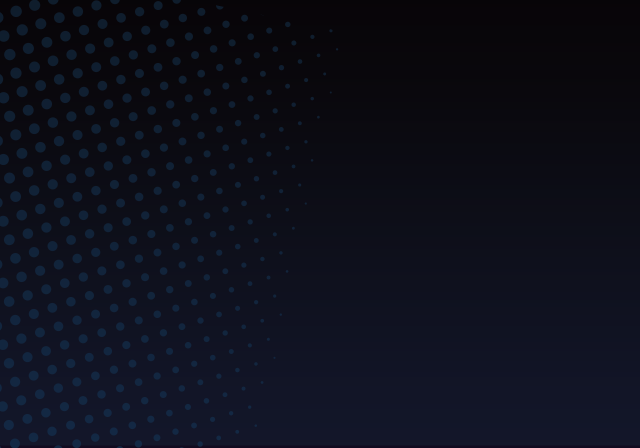
A Shadertoy shader for this background:

```glsl
// A near-black to navy vertical gradient with a tilted halftone dot screen
// on the left. Each dot sits on a rotated square lattice and its radius
// shrinks along a slanted axis until the pattern dies out near mid-canvas.

// Lengths are in canvas heights, measured from the top left corner.
const float PITCH       = 0.04358;             // lattice spacing
const float TILT        = 0.319;               // lattice rotation in radians
const vec2  ANCHOR      = vec2(0.0083, 0.0804); // centre of one dot
const float MAX_RADIUS  = 0.0130;
const float FADE_END    = 0.7950;              // where the radius reaches zero
const float FADE_SLANT  = 0.21;                // lean of the fading front
const float FADE_POWER  = 0.45;
const float FADE_CUTOFF = 0.0165;              // weaker dots are dropped
const float CLIP_SLOPE  = 0.21;                // slanted upper trim of the dots
const float CLIP_OFFSET = -0.0895;
const float STRIP       = 0.0056;              // thin band along the bottom

const vec3 SKY_TOP    = vec3(0.029, 0.018, 0.032);
const vec3 SKY_UPPER  = vec3(0.038, 0.031, 0.050);
const vec3 SKY_MIDDLE = vec3(0.053, 0.059, 0.101);
const vec3 SKY_LOWER  = vec3(0.069, 0.081, 0.150);
const vec3 SKY_BOTTOM = vec3(0.074, 0.089, 0.164);
const vec3 STRIP_TINT = vec3(0.065, 0.045, 0.125);
const vec3 DOT_TOP    = vec3(0.058, 0.112, 0.172);
const vec3 DOT_BOTTOM = vec3(0.076, 0.160, 0.270);

// Antialiased coverage of a shape from its signed distance.
float coverage(float dist, float pixel) {
    return clamp(0.5 - dist / pixel, 0.0, 1.0);
}

// Linear ramp from 0 at start to 1 at end, held beyond both.
float ramp(float start, float end, float t) {
    return clamp((t - start) / (end - start), 0.0, 1.0);
}

// Gradient that flattens at both ends; t runs from top (0) to bottom (1).
vec3 background(float t) {
    vec3 color = mix(SKY_TOP, SKY_UPPER, ramp(0.0, 0.20, t));
    color = mix(color, SKY_MIDDLE, ramp(0.20, 0.53, t));
    color = mix(color, SKY_LOWER, ramp(0.53, 0.85, t));
    return mix(color, SKY_BOTTOM, ramp(0.85, 1.0, t));
}

// Coverage of the halftone screen at point p.
float halftone(vec2 p, float pixel) {
    vec2 axisU = vec2(cos(TILT), -sin(TILT));
    vec2 axisV = vec2(sin(TILT), cos(TILT));

    // Nearest lattice point
    vec2 offset = p - ANCHOR;
    vec2 cell = round(vec2(dot(offset, axisU), dot(offset, axisV)) / PITCH);
    vec2 center = ANCHOR + PITCH * (cell.x * axisU + cell.y * axisV);

    // Radius from the slanted fade, evaluated at the dot centre
    float fade = 1.0 - (center.x + FADE_SLANT * center.y) / FADE_END;
    if (fade < FADE_CUTOFF) return 0.0;
    float radius = MAX_RADIUS * pow(min(fade, 1.0), FADE_POWER);

    float dotDist = length(p - center) - radius;
    float clipDist = CLIP_SLOPE * p.x + CLIP_OFFSET - p.y;
    return coverage(max(dotDist, clipDist), pixel);
}

void mainImage(out vec4 fragColor, in vec2 fragCoord) {
    float pixel = 1.0 / iResolution.y;
    vec2 p = vec2(fragCoord.x, iResolution.y - fragCoord.y) * pixel;

    // Gradient and bottom band
    vec3 color = background(p.y);
    color = mix(color, STRIP_TINT, coverage(1.0 - STRIP - p.y, pixel));

    // Dot screen
    vec3 dotColor = mix(DOT_TOP, DOT_BOTTOM, p.y);
    color = mix(color, dotColor, halftone(p, pixel));

    fragColor = vec4(color, 1.0);
}
```
